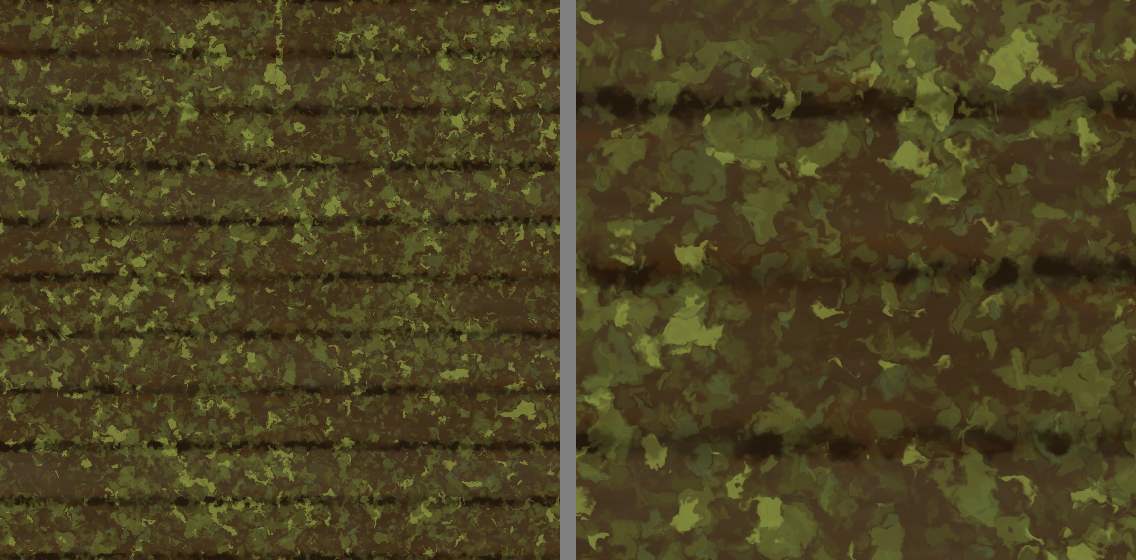
Left, the full canvas; right, a detail of the centre.
Give the GLSL for this texture, as a WebGL 1 fragment shader.

```glsl
precision highp float;
// Ten weathered horizontal planks with dark ragged gaps, overgrown by mottled moss.
uniform vec2 u_resolution;

const float PLANKS = 10.0;
const float PLANKS_PER_TILE = 5.0;
const vec3 BROWN = vec3(0.250, 0.182, 0.095);
const vec3 GREY_BROWN = vec3(0.282, 0.222, 0.140);
const vec3 RUST = vec3(0.285, 0.170, 0.062);
const vec3 GAP = vec3(0.125, 0.085, 0.040);
const vec3 DEEP_OLIVE = vec3(0.285, 0.280, 0.120);
const vec3 OLIVE = vec3(0.370, 0.375, 0.170);
const vec3 SAGE = vec3(0.320, 0.375, 0.210);
const vec3 LEAF = vec3(0.405, 0.440, 0.190);
const vec3 LIME = vec3(0.560, 0.610, 0.260);

float hash(vec2 p) {
  vec3 q = fract(p.xyx * 0.1031);
  q += dot(q, q.yzx + 33.33);
  return fract((q.x + q.y) * q.z);
}

// Value noise that wraps after "period" lattice cells.
float noise(vec2 p, vec2 period, float seed) {
  vec2 i = floor(p), f = fract(p);
  f = f * f * (3.0 - 2.0 * f);
  vec2 a = mod(i, period) + seed, b = mod(i + 1.0, period) + seed;
  return mix(mix(hash(a), hash(vec2(b.x, a.y)), f.x),
             mix(hash(vec2(a.x, b.y)), hash(b), f.x), f.y);
}

// Four octaves over a unit square, "cells" across and down.
float fbm(vec2 uv, vec2 cells, float seed) {
  float sum = 0.0, amp = 0.5333;
  for (int i = 0; i < 4; i++) {
    sum += amp * noise(uv * cells, cells, seed + float(i) * 17.0);
    cells *= 2.0;
    amp *= 0.5;
  }
  return sum;
}

// Two random values of the nearest scattered cell centre, then the margin to its border.
vec3 facet(vec2 uv, float cells, float seed) {
  vec2 p = uv * cells, base = floor(p), best = vec2(0.0);
  float nearest = 9.0, second = 9.0;
  for (int y = -1; y <= 1; y++) {
    for (int x = -1; x <= 1; x++) {
      vec2 cell = base + vec2(float(x), float(y));
      vec2 id = mod(cell, cells) + seed;
      float dist = length(cell + vec2(hash(id), hash(id + 71.0)) - p);
      second = min(second, max(dist, nearest));
      if (dist < nearest) {
        nearest = dist;
        best = vec2(hash(id + 139.0), hash(id + 211.0));
      }
    }
  }
  return vec3(best, second - nearest);
}

// Plank wood; "tile" is the unit square of one wood repeat.
vec3 wood(vec2 tile, float plank, float edge) {
  float stain = fbm(tile, vec2(8.0, 15.0), 3.0);
  float grain = fbm(tile, vec2(6.0, 60.0), 29.0);
  float grey = mod(plank, 2.0) * 0.4 + (stain - 0.5) * 1.4 + 0.25;
  vec3 color = mix(BROWN, GREY_BROWN, clamp(grey, 0.0, 1.0));
  float rust = smoothstep(0.48, 0.68, grain) * (1.0 - smoothstep(0.1, 0.35, edge));
  return mix(color, RUST, 0.6 * rust) * (0.9 + 0.2 * grain);
}

// Thin overlapping moss flakes, thinned where "specks" is low.
vec3 mossFlakes(vec3 color, vec2 uv, float cluster, float specks) {
  for (int i = 0; i < 5; i++) {
    float layer = float(i);
    vec3 cell = facet(uv, 38.0 + 21.0 * layer, 40.0 + 53.0 * layer);
    float cover = smoothstep(0.64, 0.84, cell.x + (cluster - 0.5) * 0.5);
    cover *= smoothstep(0.0, 0.22, cell.z) * smoothstep(0.30, 0.52, specks);
    vec3 tint = mix(DEEP_OLIVE, OLIVE, cell.y);
    tint = mix(tint, SAGE, step(0.86, cell.y) * 0.8);
    color = mix(color, tint, cover * (0.34 + 0.34 * cell.y));
  }
  return color;
}

void main() {
  vec2 uv = gl_FragCoord.xy / u_resolution;
  vec2 tile = fract(uv * 2.0);

  // Distance to the closest gap, in plank heights, with slightly uneven spacing.
  float row = uv.y * PLANKS - 0.03;
  float gapId = floor(row + 0.5);
  float jitter = (hash(vec2(mod(gapId, PLANKS_PER_TILE), 7.0)) - 0.5) * 0.04;
  float edge = abs(row - gapId - jitter);
  float plank = mod(floor(row - jitter), PLANKS_PER_TILE);

  // Ragged coordinates for the growth.
  vec2 warp = vec2(fbm(uv, vec2(74.0), 11.0), fbm(uv, vec2(74.0), 97.0)) - 0.5;
  vec2 ragged = uv + warp * 0.024;
  float cluster = fbm(uv, vec2(11.0), 61.0);
  float specks = fbm(uv, vec2(100.0), 173.0);

  vec3 color = wood(tile, plank, edge);
  color = mossFlakes(color, ragged, cluster, specks);

  // Soft shade and broken dark core of the gaps.
  float breaks = fbm(tile, vec2(9.0, 20.0), 151.0);
  float core = 1.0 - smoothstep(0.02, 0.10, edge + (specks - 0.5) * 0.20);
  float strength = mix(0.25, 0.9, smoothstep(0.36, 0.58, breaks));
  color *= 1.0 - 0.14 * (1.0 - smoothstep(0.04, 0.18, edge));
  color = mix(color, GAP, core * strength * (1.0 - 0.6 * smoothstep(0.50, 0.64, specks)));

  // Brighter sprigs on top, dimmed inside the gaps.
  float sprig = fbm(ragged, vec2(52.0), 191.0) + (cluster - 0.5) * 0.18;
  float tips = fbm(ragged, vec2(58.0), 233.0) + (cluster - 0.5) * 0.25;
  float dim = 1.0 - 0.4 * core;
  color = mix(color, LEAF, 0.55 * dim * smoothstep(0.61, 0.68, sprig));
  color = mix(color, LIME, 0.68 * dim * smoothstep(0.66, 0.745, tips));

  gl_FragColor = vec4(color, 1.0);
}
```
